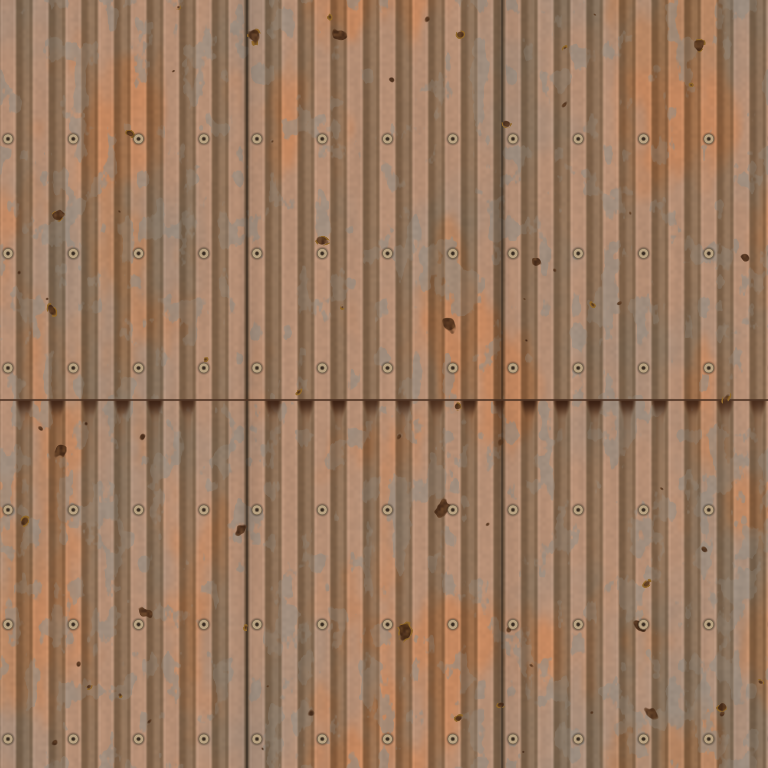
Write a WebGL 1 fragment shader that draws this texture.

```glsl
precision highp float;
// Weathered corrugated metal: three ribbed sheets wide, two lapped rows, with screws, rust and worn paint.
uniform vec2 u_resolution;

float hash(vec2 p) {
  vec3 q = fract(p.xyx * vec3(0.1031, 0.1030, 0.0973));
  q += dot(q, q.yzx + 33.33);
  return fract((q.x + q.y) * q.z);
}

// Value noise that wraps after the given number of cells
float noise(vec2 p, vec2 period) {
  vec2 i = floor(p), f = fract(p);
  f = f * f * (3.0 - 2.0 * f);
  vec2 a = mod(i, period), b = mod(i + 1.0, period);
  return mix(mix(hash(a), hash(vec2(b.x, a.y)), f.x),
             mix(hash(vec2(a.x, b.y)), hash(b), f.x), f.y);
}

float fbm(vec2 p, vec2 period) {
  float sum = 0.0, amp = 0.533;
  for (int i = 0; i < 4; i++) {
    sum += amp * noise(p, period);
    p *= 2.0;
    period *= 2.0;
    amp *= 0.5;
  }
  return sum;
}

// Rust holes, one per occupied cell, some with an ochre rim
vec3 rustSpots(vec3 color, vec2 p, float cell, float chance, float size, float px) {
  vec2 id = floor(p / cell) + cell * 17.0;
  float pick = hash(id + 3.7);
  float radius = size * (0.35 + 0.65 * pow(hash(id + 9.1), 2.0));
  vec2 center = 0.2 + 0.6 * vec2(hash(id + 21.3), hash(id + 47.9));
  vec2 q = (fract(p / cell) - center) * cell;
  q.x += q.y * (hash(id + 5.5) - 0.5);
  q.y *= 0.75 + 0.5 * hash(id + 13.0);
  float d = length(q) - radius * (0.65 + 0.7 * noise(p * 7.0, vec2(168.0)));
  float present = step(pick, chance);
  float rim = step(0.5, hash(id + 31.0)) * smoothstep(0.4, 0.6, noise(p * 9.0 + 5.0, vec2(216.0)));
  color = mix(color, vec3(0.57, 0.41, 0.17), present * rim * (1.0 - smoothstep(0.0, px, d - 0.035)));
  vec3 core = mix(vec3(0.23, 0.13, 0.07), vec3(0.40, 0.26, 0.15), noise(p * 11.0, vec2(264.0)));
  return mix(color, core, present * 0.92 * (1.0 - smoothstep(-px, px, d)));
}

void main() {
  // The canvas is 24 units wide, about one rib per unit
  vec2 p = gl_FragCoord.xy / u_resolution * 24.0;
  float px = 24.0 / u_resolution.x;

  // Each sheet restarts its ribs, so the spacing slips at the joints
  float start = p.x < 7.72 ? 0.25 : (p.x < 15.69 ? 8.03 : 16.03);
  float t = (p.x - start) / 1.02;
  float rib = floor(t + 0.5);
  float s = t - rib;
  float across = abs(s);

  // Paint variation
  float broad = fbm(p * vec2(0.5, 0.25), vec2(12.0, 6.0));
  float weather = fbm(p * vec2(0.25) + 31.0, vec2(6.0));
  float streak = noise(p * vec2(5.0, 0.25), vec2(120.0, 6.0));
  float fleck = fbm(p * vec2(2.0, 1.25) + 7.0, vec2(48.0, 30.0));
  float grain = noise(p * 8.0, vec2(192.0));

  // Rib profile: pale crest, brown trough, darker flanks
  float crest = 1.0 - smoothstep(0.205, 0.27, across);
  float trough = fract(t);
  vec3 base = vec3(0.575, 0.458, 0.358);
  float flank = smoothstep(0.23, 0.30, trough) * (1.0 - smoothstep(0.38, 0.54, trough));
  flank += 0.7 * smoothstep(0.62, 0.69, trough) * (1.0 - smoothstep(0.71, 0.76, trough));
  base = mix(base, vec3(0.475, 0.365, 0.270), flank);
  vec3 color = mix(base, vec3(0.705, 0.552, 0.450), crest);
  color += 0.025 * (1.0 - smoothstep(0.015, 0.05, abs(across - 0.19)));

  // Orange bleaching, grey weathering and bluish flecks
  color = mix(color, color * vec3(1.08, 0.95, 0.82), smoothstep(0.48, 0.72, broad));
  color = mix(color, color * vec3(0.92, 0.99, 1.05), 0.8 * smoothstep(0.45, 0.7, weather));
  float bare = smoothstep(0.60, 0.66, fleck + 0.16 * (weather - 0.5));
  color = mix(color, vec3(0.575, 0.545, 0.505), bare * (0.3 + 0.3 * crest));
  color *= 1.0 + 0.05 * (streak - 0.5) + 0.05 * (grain - 0.5);

  // Vertical joints between sheets
  float joint = min(abs(p.x - 7.72), abs(p.x - 15.69));
  color *= 1.0 - 0.22 * exp(-joint * 9.0) - 0.22 * (1.0 - smoothstep(0.02, 0.02 + px, joint));

  // Lap line, with rust and shadow in the troughs below it
  float drop = 11.5 - p.y;
  float below = smoothstep(-px, px, drop);
  float depth = max(drop, 0.0);
  float halfWidth = 0.30 - 0.15 * smoothstep(0.0, 0.7, depth);
  float lap = 1.0 - smoothstep(0.45 * halfWidth, halfWidth, 0.5 - across);
  lap *= below * smoothstep(0.7, 0.8, abs(p.x - 7.3));
  float wear = 0.7 + 0.3 * hash(vec2(floor(t), start));
  color = mix(color, vec3(0.43, 0.26, 0.15), 0.5 * lap * wear * exp(-depth * 1.4) * (0.5 + grain));
  color = mix(color, vec3(0.22, 0.12, 0.07), lap * wear * (1.0 - smoothstep(0.0, 0.62, depth)));
  color = mix(color, vec3(0.30, 0.20, 0.14), 0.8 * (1.0 - smoothstep(0.015, 0.02 + px, abs(drop))));

  // Scattered rust from fine specks to larger holes
  color = rustSpots(color, p, 1.0, 0.07, 0.08, px);
  color = rustSpots(color, p, 3.0, 0.42, 0.24, px);

  // Screws on every second crest, three rows per sheet
  float v = p.y - (drop < 0.0 ? 11.594 : 0.0) - 0.906;
  float row = clamp(floor(v / 3.58 + 0.5), 0.0, 2.0);
  float r = length(vec2(s * 1.02, v - row * 3.58));
  float screw = 1.0 - step(0.5, mod(rib, 2.0));
  color *= 1.0 - 0.38 * screw * (1.0 - smoothstep(0.13, 0.24, r));
  vec3 washer = mix(vec3(0.48, 0.41, 0.32), vec3(0.72, 0.63, 0.50), 1.0 - smoothstep(0.02, 0.05, abs(r - 0.105)));
  color = mix(color, washer, screw * (1.0 - smoothstep(0.15, 0.15 + px, r)));
  color = mix(color, vec3(0.22, 0.17, 0.13), screw * (1.0 - smoothstep(0.03, 0.03 + px, r)));

  gl_FragColor = vec4(color, 1.0);
}
```
